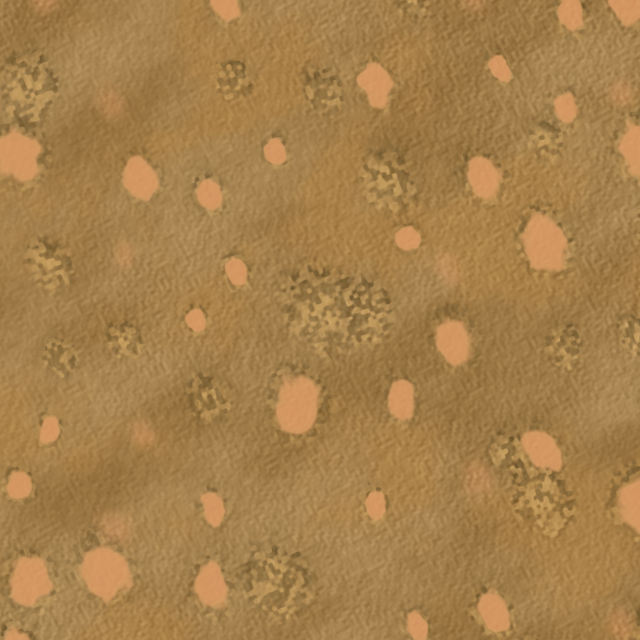
Give the GLSL for this texture, as a three.js fragment shader.

```glsl
#define CELLS 7.4
#define SPOT_MIN 0.017
#define SPOT_MAX 0.042
#define GRAIN_FREQ 190.0
#define GRAIN_DEPTH 0.085
#define DARK_SOIL vec3(0.595, 0.453, 0.252)
#define PALE_SOIL vec3(0.668, 0.532, 0.332)
#define WARM_SOIL vec3(0.675, 0.505, 0.275)
#define BARE_SAND vec3(0.845, 0.595, 0.390)
#define DRY_GRASS vec3(0.790, 0.630, 0.380)
#define SHADE vec3(0.440, 0.345, 0.185)

varying vec2 vUv;

float hash(vec2 p) {
  vec3 q = fract(vec3(p.xyx) * 0.1031);
  q += dot(q, q.yzx + 33.33);
  return fract((q.x + q.y) * q.z);
}

float noise(vec2 p) {
  vec2 i = floor(p);
  vec2 f = fract(p);
  f = f * f * (3.0 - 2.0 * f);
  float low = mix(hash(i), hash(i + vec2(1.0, 0.0)), f.x);
  float high = mix(hash(i + vec2(0.0, 1.0)), hash(i + 1.0), f.x);
  return mix(low, high, f.y);
}

mat2 rotation(float a) {
  float c = cos(a);
  float s = sin(a);
  return mat2(c, -s, s, c);
}

float fbm(vec2 p) {
  float sum = 0.0;
  float weight = 0.5;
  for (int i = 0; i < 5; i++) {
    sum += weight * noise(p);
    p = rotation(0.6) * p * 2.03 + 17.0;
    weight *= 0.5;
  }
  return sum / 0.97;
}

// Soil tones, drawn out along a rising diagonal
vec3 soil(vec2 uv) {
  vec2 p = rotation(0.6) * uv;
  float tone = fbm(p * vec2(5.0, 9.0) + 40.0);
  float warmth = fbm(p * vec2(6.0, 8.0) + 90.0);
  vec3 color = mix(DARK_SOIL, PALE_SOIL, smoothstep(0.25, 0.75, tone));
  return mix(color, WARM_SOIL, 0.75 * smoothstep(0.47, 0.72, warmth));
}

// Fine embossed grain, lit from the upper left
float grain(vec2 uv) {
  vec2 p = rotation(0.5) * uv * GRAIN_FREQ + 60.0;
  float relief = noise(p) - noise(p + vec2(0.65, -0.7));
  float coarse = noise(p * 0.45 + 21.0) - 0.5;
  return relief * mix(0.55, 1.1, noise(uv * 4.0 + 8.0)) + 0.35 * coarse;
}

// Bare patches, grass tufts and faint stains, one per jittered cell
vec3 addSpots(vec3 color, vec2 uv) {
  vec2 home = floor(uv * CELLS);
  vec2 tilted = rotation(0.4) * uv;
  float lumps = noise(uv * 48.0 + 5.0) - 0.5;
  float frayed = noise(tilted * 125.0 + 31.0) - 0.5;
  float bits = noise(tilted * 140.0 + 77.0);
  float darkBits = smoothstep(0.46, 0.72, bits);
  float paleBits = smoothstep(0.54, 0.28, bits);

  for (int y = -1; y <= 1; y++) {
    for (int x = -1; x <= 1; x++) {
      vec2 cell = home + vec2(float(x), float(y)) + 50.0;
      float kind = hash(cell + 3.7);
      float bare = 1.0 - step(0.52, kind);
      float stain = step(0.76, kind) * (1.0 - step(0.90, kind));
      float tuft = 1.0 - bare - stain;
      float present = step(0.08, hash(cell + 61.3));

      vec2 jitter = vec2(hash(cell + 11.1), hash(cell + 29.9));
      vec2 center = (cell - 50.0 + 0.15 + 0.7 * jitter) / CELLS;
      float scale = hash(cell + 47.5);
      float size = mix(SPOT_MIN, SPOT_MAX, scale * scale);
      size *= 1.0 + 0.15 * tuft;

      // Long axis leans to the right of upright
      vec2 d = rotation(0.15 + 0.45 * hash(cell + 83.1)) * (uv - center);
      d *= vec2(1.12, mix(0.95, 0.72, hash(cell + 7.3)));
      float away = length(d);
      float lean = dot(d / (away + 0.0001), vec2(0.45, 0.89));
      float smoothR = away / size;
      float ragged = 0.008 / size;
      float r = smoothR + lumps * 0.45 + frayed * ragged * (0.5 + 0.7 * tuft);

      // Shaded growth above, dry fringe below
      float rim = exp(-pow((r - 1.2) / 0.28, 2.0));
      float halo = exp(-pow(length(d - size * vec2(0.2, 0.5)) / (size * 1.3), 2.0));
      float growth = present * (bare * mix(0.45, 1.0, hash(cell + 19.0)) + tuft);
      color = mix(color, SHADE, growth * halo * (0.16 + 0.22 * darkBits));
      color = mix(color, SHADE, growth * rim * darkBits * (0.50 + 0.28 * lean));
      color = mix(color, DRY_GRASS, growth * rim * paleBits * (0.42 - 0.25 * lean));

      // Open sand, speckled tuft and blurred stain
      float core = smoothstep(1.13, 0.82, r) * bare;
      float clump = smoothstep(1.35, 0.35, r) * tuft;
      float blur = smoothstep(1.25, 0.25, smoothR + lumps * 0.3) * stain;
      color = mix(color, DRY_GRASS, present * clump * (0.22 + 0.6 * paleBits));
      color = mix(color, SHADE, present * clump * darkBits * 0.35);
      vec3 sand = mix(BARE_SAND, DRY_GRASS, 0.3 * smoothstep(0.4, 1.1, r));
      color = mix(color, sand, present * (core * 0.95 + blur * 0.42));
    }
  }
  return color;
}

void main() {
  vec3 color = addSpots(soil(vUv), vUv);
  float sandy = smoothstep(0.70, 0.82, color.r);
  color += grain(vUv) * GRAIN_DEPTH * mix(1.0, 0.3, sandy) * vec3(1.0, 0.97, 0.85);
  gl_FragColor = vec4(color, 1.0);
}
```
